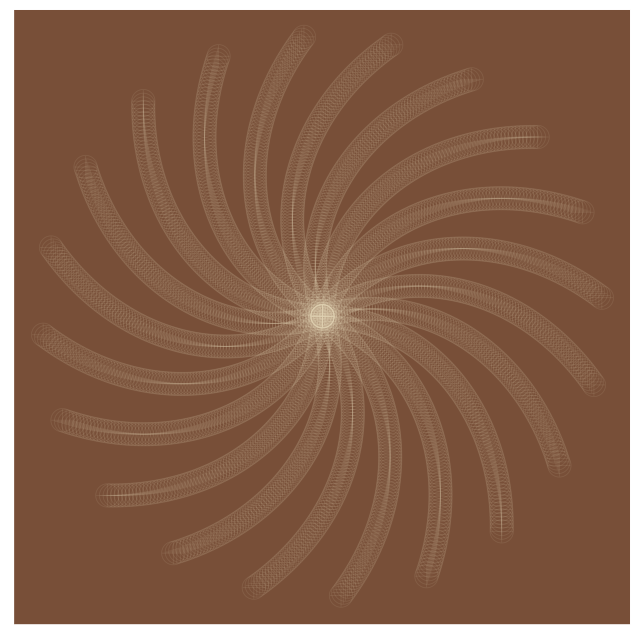
A WebGL 2 fragment shader for this pattern:

```glsl
#version 300 es
precision highp float;

// A pinwheel of twenty spiral arms on a brown square with a white margin.
// Each arm is a chain of thin crossed circles set along an Archimedean spiral;
// their translucent lines pile up into lace, bright seams and a pale hub.

uniform vec2 u_resolution;
out vec4 fragColor;

const float TAU = 6.2831853;
const int ARMS = 20;
const float RINGS = 100.0;         // steps along one arm
const float ARM_LENGTH = 0.4375;   // hub to last ring centre
const float ARM_TWIST = 0.864;     // angle swept from tip back to hub
const float TIP_ANGLE = 0.0663;
const float RING_RADIUS = 0.0182;
const float LINE_WIDTH = 0.0016;
const float LINE_ALPHA = 0.092;
const vec2 HUB = vec2(0.5039, 0.5059);

const vec3 PAPER = vec3(1.0);
const vec3 BROWN = vec3(0.47, 0.31, 0.22);
const vec3 CREAM = vec3(0.88, 0.825, 0.70);

mat2 rotation(float a) {
    float c = cos(a), s = sin(a);
    return mat2(c, s, -s, c);
}

float stroke(float d, float halfWidth) {
    return 1.0 - smoothstep(0.0, halfWidth, abs(d));
}

// Light let through by one circle with its upright and level diameters.
float ringTransmission(vec2 p, float radius, float halfWidth, float alpha) {
    float edge = length(p) - radius;
    float inside = 1.0 - smoothstep(-halfWidth, 0.0, edge);
    float rim = stroke(edge, halfWidth);
    float upright = stroke(p.x, halfWidth) * inside;
    float level = stroke(p.y, halfWidth) * inside;
    return (1.0 - alpha * rim) * (1.0 - alpha * upright) * (1.0 - alpha * level);
}

// Centre of a ring on the first arm, t running from hub to tip.
vec2 spiralPoint(float t) {
    float angle = TIP_ANGLE + ARM_TWIST * (1.0 - t);
    return ARM_LENGTH * t * vec2(cos(angle), sin(angle));
}

// Coverage of all arms; only rings whose radius can reach p are visited.
float pinwheel(vec2 p, float pixel) {
    float halfWidth = max(0.8 * pixel, LINE_WIDTH);
    float alpha = LINE_ALPHA * LINE_WIDTH / halfWidth;
    float reach = RING_RADIUS + halfWidth;
    float spacing = ARM_LENGTH / RINGS;
    float first = max(0.0, ceil((length(p) - reach) / spacing));
    float last = min(RINGS, floor((length(p) + reach) / spacing));
    mat2 nextArm = rotation(TAU / float(ARMS));
    float transmission = 1.0;
    for (float i = first; i <= last; i += 1.0) {
        vec2 centre = spiralPoint(i / RINGS);
        for (int arm = 0; arm < ARMS; arm++) {
            vec2 local = p - centre;
            if (dot(local, local) < reach * reach) {
                transmission *= ringTransmission(local, RING_RADIUS, halfWidth, alpha);
            }
            centre = nextArm * centre;
        }
    }
    return 1.0 - transmission;
}

// Smooth mask of a rectangle given by its corners.
float rectangle(vec2 p, vec2 low, vec2 high, float pixel) {
    vec2 d = min(p - low, high - p);
    return clamp(min(d.x, d.y) / pixel + 0.5, 0.0, 1.0);
}

void main() {
    float side = min(u_resolution.x, u_resolution.y);
    float pixel = 1.0 / side;
    vec2 uv = (gl_FragCoord.xy - 0.5 * u_resolution) / side + 0.5;

    float panel = rectangle(uv, vec2(0.0221, 0.0247), vec2(0.9844), pixel);
    vec3 colour = mix(PAPER, BROWN, panel);
    colour = mix(colour, CREAM, pinwheel(uv - HUB, pixel));
    fragColor = vec4(colour, 1.0);
}
```
